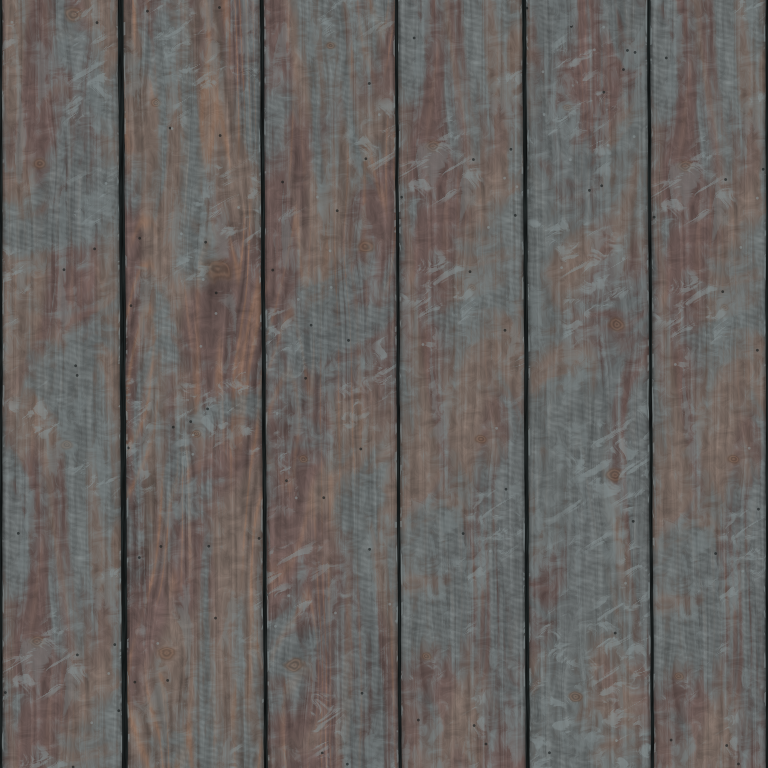
Write a three.js fragment shader that draws this texture.

```glsl
#define BROWN vec3(0.455, 0.402, 0.372)
#define RED vec3(0.405, 0.338, 0.325)
#define BLUE vec3(0.385, 0.412, 0.415)
#define AMBER vec3(0.56, 0.43, 0.35)
#define PALE vec3(0.52, 0.56, 0.565)
#define GAP vec3(0.09, 0.105, 0.105)
#define GAP_HALF 0.0023
#define SEAM_LEAN 0.005
#define KNOT_ROWS 4.0
#define SCUFF 0.55
#define EDGE_BLUR 0.0009

varying vec2 vUv;

float hash(vec2 p) {
  return fract(sin(dot(p, vec2(127.1, 311.7))) * 43758.5);
}

// Cellular noise: distance to the nearest point and its random value
vec2 cells(vec2 p) {
  vec2 nearest = vec2(8.0, 0.0);
  for (int j = -1; j <= 1; j++) {
    for (int i = -1; i <= 1; i++) {
      vec2 c = floor(p) + vec2(float(i), float(j));
      float d = length(c + vec2(hash(c), hash(c + 19.7)) - p);
      if (d < nearest.x) nearest = vec2(d, hash(c + 7.3));
    }
  }
  return nearest;
}

// Layered, warped sines, roughly -1 to 1
float waves(vec2 p, int octaves) {
  float sum = 0.0, amp = 0.55;
  for (int i = 0; i < 6; i++) {
    if (i >= octaves) break;
    p = mat2(0.8, 0.6, -0.6, 0.8) * p * 1.6 + 2.7;
    p += 0.8 * sin(p.yx * 1.1 + sum * 2.0);
    sum += amp * sin(p.x) * cos(p.y);
    amp *= 0.66;
  }
  return sum;
}

// Uneven plank borders
float border(float i) {
  if (i < 0.5) return 0.001;
  if (i > 5.5) return 0.999;
  return i < 1.5 ? 0.160 : i < 2.5 ? 0.3435 : i < 3.5 ? 0.5185 : i < 4.5 ? 0.685 : 0.847;
}

void main() {
  // Planks and the gaps between them
  float id = 0.0, left = 0.0, gap = 1.0;
  for (int i = 0; i <= 6; i++) {
    float n = float(i);
    float inner = step(0.5, n) * step(n, 5.5);
    float x = border(n) + inner * SEAM_LEAN * (0.5 - vUv.y);
    x += 0.0007 * waves(vec2(n * 9.0, vUv.y * 14.0), 4);
    float halfWidth = GAP_HALF * (n == 1.0 ? 1.6 : 0.8 + 0.35 * hash(vec2(n, 4.0)));
    if (vUv.x > x) { id = n; left = x; }
    gap = min(gap, abs(vUv.x - x) - halfWidth);
  }

  // Outer planks share one board, slid lengthwise
  float kind = (id < 0.5 || id > 4.5) ? 3.0 : id;
  float slide = id < 0.5 ? 0.645 : id > 4.5 ? 0.026 : 0.0;
  vec2 p = vec2(vUv.x - left, vUv.y + slide);
  vec2 seed = vec2(kind * 7.3, kind * 3.1);

  // Knots, spreading the grain around them
  vec2 w = p;
  float knot = 0.0, knotRing = 0.0;
  for (int k = -1; k <= 1; k++) {
    float row = floor(p.y * KNOT_ROWS) + float(k);
    vec2 key = vec2(row, kind);
    vec2 center = vec2(0.025 + 0.11 * hash(key), (row + 0.2 + 0.6 * hash(key + 5.0)) / KNOT_ROWS);
    float radius = mix(0.006, 0.015, hash(key + 9.0));
    if (kind == 1.0 && row == 2.0) { center = vec2(0.125, 0.65); radius = 0.023; }
    vec2 d = p - center;
    vec2 s = d * vec2(1.0, 0.4) / radius;
    w.x -= d.x * 0.75 * exp(-dot(s, s) * 0.3);
    float r = length(d * vec2(1.0, 1.3)) / radius + 0.25 * waves(p * 70.0, 3);
    float mask = 1.0 - smoothstep(0.55, 1.1, r);
    knot = max(knot, mask);
    knotRing += mask * sin(r * 15.0);
  }

  // Grain and stain fields
  float streak = waves(w * vec2(210.0, 8.0) + seed, 4);
  float mottle = waves(p * 95.0 + seed, 5);
  float broad = waves(p * vec2(17.0, 7.0) + seed, 5);
  float blueBias = kind == 4.0 ? 0.42 : kind == 1.0 ? -0.2 : kind == 2.0 ? -0.08 : 0.05;
  float blue = smoothstep(-0.35, 0.5, broad + blueBias + 0.25 * streak + 0.2 * mottle);
  float red = smoothstep(-0.2, 0.4, waves(p * vec2(13.0, 4.0) + seed + 31.0, 4) + (kind == 2.0 ? 0.2 : 0.0));
  vec3 color = mix(mix(BROWN, RED, red), BLUE, blue * 0.9);

  // Long flame-shaped growth rings
  float flame = 3.2 * waves(w * vec2(22.0, 2.5) + seed, 2) + w.x * 22.0;
  float ring = 0.5 + 0.5 * sin(6.2832 * flame + 0.5 * streak);
  float figure = kind == 1.0 ? 0.6 : kind == 2.0 ? 0.42 : 0.14;
  figure *= smoothstep(-0.5, 0.3, waves(p * vec2(20.0, 5.0) + seed + 50.0, 3)) * (1.0 - 0.6 * blue);
  color = mix(color, AMBER, figure * pow(ring, 7.0));
  color *= 1.0 - 0.28 * figure * pow(1.0 - ring, 3.0);
  color *= 1.0 + 0.13 * streak + 0.11 * mottle;

  // Knot wood
  color = mix(color, AMBER * (0.72 + 0.12 * knotRing), knot * 0.55);

  // Saw marks, lengthwise wear and slanted scuffs
  float saw = sin(p.y * 820.0 + p.x * 260.0 + 3.0 * broad);
  color *= 1.0 + 0.035 * saw * blue * smoothstep(0.0, 0.4, broad);
  float worn = smoothstep(0.22, 0.65, waves(w * vec2(55.0, 11.0) + seed + 12.0, 5) + 0.25 * mottle);
  color = mix(color, PALE * 0.88, worn * 0.4);
  float zone = waves(p * vec2(15.0, 11.0) + seed + 70.0, 3) + (kind == 4.0 ? 0.3 - 0.35 * p.y : -0.08);
  vec2 slant = vec2(p.x * 40.0 + p.y * 20.0, p.y * 85.0 - p.x * 45.0);
  float scuff = smoothstep(0.1, 0.65, waves(slant + seed, 5) + 0.2 * mottle);
  color = mix(color, PALE, SCUFF * scuff * smoothstep(0.0, 0.4, zone));

  // Small dark pits and pale chips
  vec2 fleck = cells(p * 42.0 + seed);
  float dot1 = 1.0 - smoothstep(0.04, 0.11, fleck.x);
  color = mix(color, GAP, dot1 * 0.65 * step(0.95, fleck.y));
  color = mix(color, PALE, dot1 * 0.6 * step(fleck.y, 0.03));

  // Shaded, chipped borders and dark gaps
  color *= mix(0.76, 1.0, smoothstep(0.0, 0.006, gap));
  float chip = smoothstep(0.15, 0.5, waves(vec2(vUv.x * 90.0, vUv.y * 45.0), 4));
  color = mix(color, PALE, 0.55 * chip * (1.0 - smoothstep(0.001, 0.0035, gap)));
  vec3 depth = GAP * (1.0 + 0.5 * waves(vUv * vec2(600.0, 25.0), 3));
  color = mix(depth, color, smoothstep(-EDGE_BLUR, EDGE_BLUR, gap));
  gl_FragColor = vec4(color, 1.0);
}
```
